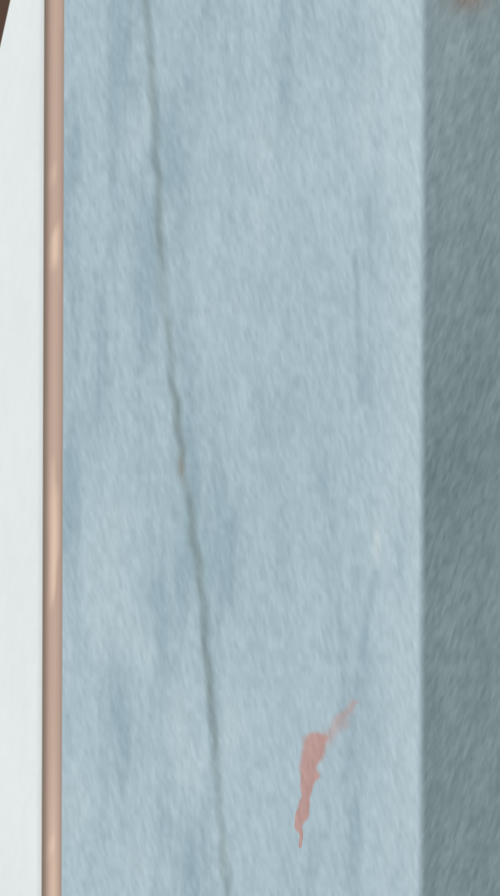
This texture is drawn by a Shadertoy shader. Its source:

```glsl
// Pale blue veined stone panel between a white strip with copper trim and a shaded side.
const float ASPECT = 0.5586;                  // canvas width over height
const vec3 STONE = vec3(0.668, 0.748, 0.782);
const vec3 STONE_LIGHT = vec3(0.715, 0.785, 0.815);
const vec3 STONE_DARK = vec3(0.575, 0.665, 0.705);
const vec3 WHITE_STRIP = vec3(0.89, 0.915, 0.915);
const vec3 SHADE = vec3(0.435, 0.505, 0.515);
const vec3 SHADE_LIGHT = vec3(0.535, 0.60, 0.62);
const vec3 COPPER = vec3(0.70, 0.60, 0.55);
const vec3 COPPER_DARK = vec3(0.51, 0.45, 0.40);
const vec3 COPPER_LIGHT = vec3(0.90, 0.80, 0.71);
const vec3 RUST = vec3(0.73, 0.59, 0.57);
const vec3 VEIN = vec3(0.47, 0.53, 0.53);
const vec3 CORNER = vec3(0.34, 0.27, 0.23);
const float TRIM_LEFT = 0.0465;
const float TRIM_WIDTH = 0.0222;
const float SIDE_EDGE = 0.472;
const float GRAIN = 0.075;

float hash(vec2 cell) {
    uvec2 q = uvec2(ivec2(cell)) * uvec2(1597334673u, 3812015801u);
    uint n = (q.x ^ q.y) * 1597334673u;
    n = (n ^ (n >> 15)) * 2246822519u;
    return float((n ^ (n >> 13)) >> 8) / 16777216.0;
}

float noise(vec2 p) {
    vec2 i = floor(p), f = fract(p);
    f = f * f * (3.0 - 2.0 * f);
    return mix(mix(hash(i), hash(i + vec2(1, 0)), f.x),
               mix(hash(i + vec2(0, 1)), hash(i + vec2(1, 1)), f.x), f.y);
}

float fbm(vec2 p) {
    float sum = 0.0, amp = 0.5;
    for (int i = 0; i < 4; i++) {
        sum += amp * noise(p);
        p = p * 2.03 + 17.3;
        amp *= 0.5;
    }
    return sum / 0.9375;
}

// Soft stroke from a to b whose radius tapers from ra to rb.
float stroke(vec2 p, vec2 a, vec2 b, float ra, float rb) {
    vec2 d = b - a;
    float h = clamp(dot(p - a, d) / dot(d, d), 0.0, 1.0);
    return 1.0 - smoothstep(0.0, mix(ra, rb, h), length(p - a - d * h));
}

float blot(vec2 p, vec2 center, vec2 radius) {
    vec2 d = (p - center) / radius;
    return exp(-dot(d, d));
}

// Short slanted fibres, centred on zero.
float fibres(vec2 p, float lean) {
    float x = p.x - lean * p.y;
    return 0.6 * noise(vec2(x * 250.0, p.y * 75.0)) + 0.4 * noise(vec2(x * 420.0, p.y * 150.0) + 40.0) - 0.5;
}

float veinMask(vec2 p) {
    const vec2 path[9] = vec2[9](vec2(0.164, 1.0), vec2(0.176, 0.805), vec2(0.181, 0.694),
        vec2(0.191, 0.596), vec2(0.203, 0.479), vec2(0.221, 0.375),
        vec2(0.232, 0.258), vec2(0.245, 0.115), vec2(0.255, 0.0));
    float mask = 0.0;
    for (int i = 0; i < 8; i++) mask = max(mask, stroke(p, path[i], path[i + 1], 0.0085, 0.0085));
    return mask;
}

vec3 stone(vec2 p) {
    float streaks = fbm(vec2(p.x * 38.0, p.y * 5.0));
    float clouds = fbm(p * vec2(14.0, 6.0) + 9.0);
    vec3 col = mix(STONE, STONE_DARK, 0.75 * smoothstep(0.48, 0.85, streaks));
    col = mix(col, STONE_LIGHT, 0.6 * smoothstep(0.5, 0.85, clouds));
    col = mix(col, STONE_LIGHT, 0.6 * smoothstep(0.39, 0.465, p.x));

    // Broad dim patches, then small stains
    float dim = 0.28 * blot(p, vec2(0.27, 0.56), vec2(0.11, 0.24));
    dim += 0.4 * blot(p, vec2(0.319, 0.545), vec2(0.012, 0.03));
    dim += 0.5 * blot(p, vec2(0.359, 0.468), vec2(0.007, 0.022));
    dim += 0.35 * blot(p, vec2(0.169, 0.335), vec2(0.018, 0.03));
    dim += 0.3 * blot(p, vec2(0.107, 0.53), vec2(0.02, 0.045));
    col = mix(col, STONE_DARK, dim * (0.5 + streaks));

    // Main vein and the faint one at the right
    float strength = 0.28 + 0.45 * noise(vec2(p.y * 15.0, 3.0));
    vec2 wobble = vec2(0.005 * (noise(p * vec2(30.0, 40.0)) - 0.5), 0.0);
    col = mix(col, VEIN, strength * veinMask(p + wobble));
    col = mix(col, vec3(0.53, 0.50, 0.46), 0.5 * blot(p, vec2(0.203, 0.479), vec2(0.004, 0.014)));
    float faint = max(stroke(p, vec2(0.396, 0.72), vec2(0.405, 0.55), 0.005, 0.009),
                      stroke(p, vec2(0.418, 0.36), vec2(0.394, 0.21), 0.009, 0.006));
    col = mix(col, STONE_DARK, 0.5 * faint);
    col = mix(col, vec3(0.79, 0.83, 0.84), 0.6 * blot(p, vec2(0.421, 0.395), vec2(0.005, 0.022)));

    // Rust stain with a thin upper branch
    vec2 r = p + 0.008 * (vec2(noise(p * 90.0), noise(p * 90.0 + 31.0)) - 0.5);
    float rust = max(stroke(r, vec2(0.353, 0.168), vec2(0.339, 0.105), 0.021, 0.008),
                     stroke(r, vec2(0.339, 0.105), vec2(0.333, 0.055), 0.010, 0.004));
    float branch = stroke(r, vec2(0.357, 0.166), vec2(0.397, 0.215), 0.016, 0.009);
    col = mix(col, RUST, max(0.95 * smoothstep(0.05, 0.6, rust), 0.5 * branch));
    return col + GRAIN * fibres(p, -0.2);
}

vec3 shadedSide(vec2 p) {
    float light = 0.15 + 0.65 * fbm(p * vec2(28.0, 7.0) + 5.0);
    light += 0.3 * smoothstep(0.65, 1.0, p.y) - 0.35 * blot(p, vec2(0.51, 0.52), vec2(0.07, 0.13));
    light -= 0.3 * blot(p, vec2(0.475, 0.19), vec2(0.022, 0.14));
    vec3 col = mix(SHADE, SHADE_LIGHT, light);
    col = mix(col, vec3(0.51, 0.46, 0.43), 0.65 * blot(p, vec2(0.523, 1.0), vec2(0.022, 0.014)));
    return col + 1.25 * GRAIN * fibres(p, 0.3);
}

vec3 trim(float t, float y) {
    vec3 col = mix(COPPER_DARK, COPPER, smoothstep(0.0, 0.4, t));
    float glint = smoothstep(0.5, 0.9, noise(vec2(t * 2.0, (y - 0.03 * t) * 24.0)));
    float sheen = 0.3 + 0.55 * glint + 0.35 * (1.0 - smoothstep(0.0, 0.22, y));
    col = mix(col, COPPER_LIGHT, sheen * exp(-pow((t - 0.58) / 0.25, 2.0)));
    return mix(col, COPPER_DARK + 0.08, 0.5 * smoothstep(0.82, 1.0, t));
}

void mainImage(out vec4 fragColor, in vec2 fragCoord) {
    vec2 p = fragCoord / iResolution.xy * vec2(ASPECT, 1.0);
    float soft = max(0.0013, 1.0 / iResolution.y);
    float t = (p.x - TRIM_LEFT - 0.003 * p.y) / TRIM_WIDTH;
    float edge = soft / TRIM_WIDTH;

    vec3 white = WHITE_STRIP + 0.025 * (fbm(p * vec2(50.0, 8.0)) - 0.5) + 0.2 * GRAIN * fibres(p, 0.2);
    white -= 0.06 * smoothstep(-0.35, 0.0, t);
    vec3 col = mix(white, trim(t, p.y), smoothstep(-edge, edge, t));
    col = mix(col, stone(p), smoothstep(1.0 - edge, 1.0 + edge, t));
    float side = p.x - SIDE_EDGE - 0.003 * (p.y - 0.5);
    col = mix(col, shadedSide(p), smoothstep(-0.006, 0.006, side));

    // Dark corner wedge at the upper left
    float wedge = p.x - 0.22 * (p.y - 0.948);
    col = mix(col, CORNER, 1.0 - smoothstep(-soft, soft, wedge));
    fragColor = vec4(clamp(col, 0.0, 1.0), 1.0);
}
```
